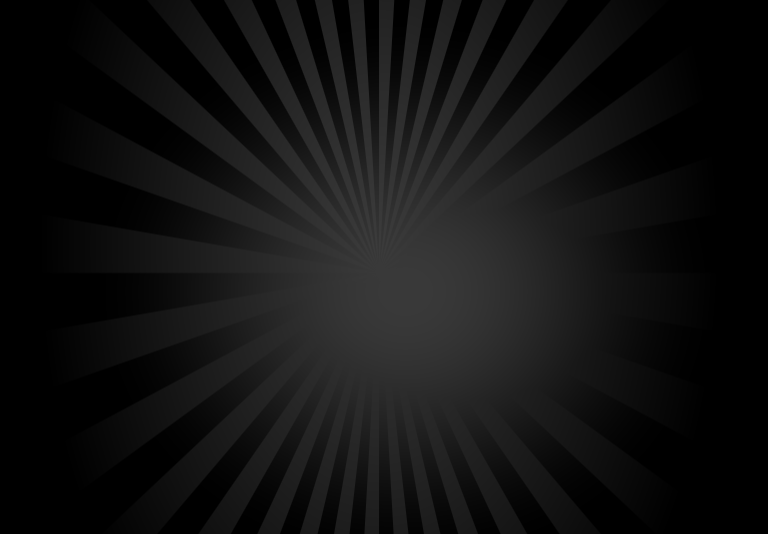
Write a WebGL 2 fragment shader that draws this background.

```glsl
#version 300 es
precision highp float;

uniform vec2 u_resolution;
out vec4 fragColor;

// Placement: center as a share of the canvas, lengths in canvas heights
const vec2 BURST_CENTER = vec2(0.4935, 0.4888);
const float RAY_COUNT = 32.0;
const float RAY_SQUASH = 0.568;
const vec2 RAY_LIGHT_OFFSET = vec2(0.0, 0.05);
const vec2 RAY_RADII = vec2(0.637, 1.0);
const vec2 GLOW_OFFSET = vec2(0.05, -0.035);
const vec2 GLOW_RADII = vec2(0.59, 0.52);

// Brightness and falloff
const vec3 RAY_COLOR = vec3(0.235);
const vec3 GLOW_COLOR = vec3(0.225);
const float RAY_FALLOFF = 1.05;
const float GLOW_FALLOFF = 2.0;

// Coverage of the light rays, with edges softened over one pixel
float rayMask(vec2 p, float pixel) {
    vec2 q = vec2(p.x, p.y * RAY_SQUASH);
    float angle = atan(q.y, q.x);
    float edgeDistance = sin(angle * RAY_COUNT) * length(q) / RAY_COUNT;
    return clamp(0.5 - edgeDistance / pixel, 0.0, 1.0);
}

void main() {
    float pixel = 1.0 / u_resolution.y;
    vec2 p = (gl_FragCoord.xy - BURST_CENTER * u_resolution) * pixel;

    // Broad bell-shaped glow between the rays, set off the burst center
    vec2 g = (p - GLOW_OFFSET) / GLOW_RADII;
    vec3 glow = GLOW_COLOR * pow(max(1.0 - dot(g, g), 0.0), GLOW_FALLOFF);

    // Rays fade out toward a tall ellipse
    float rayRadius = min(length((p - RAY_LIGHT_OFFSET) / RAY_RADII), 1.0);
    vec3 rays = RAY_COLOR * (1.0 - pow(rayRadius, RAY_FALLOFF));

    vec3 color = mix(glow, max(rays, glow), rayMask(p, pixel));
    fragColor = vec4(color, 1.0);
}
```
